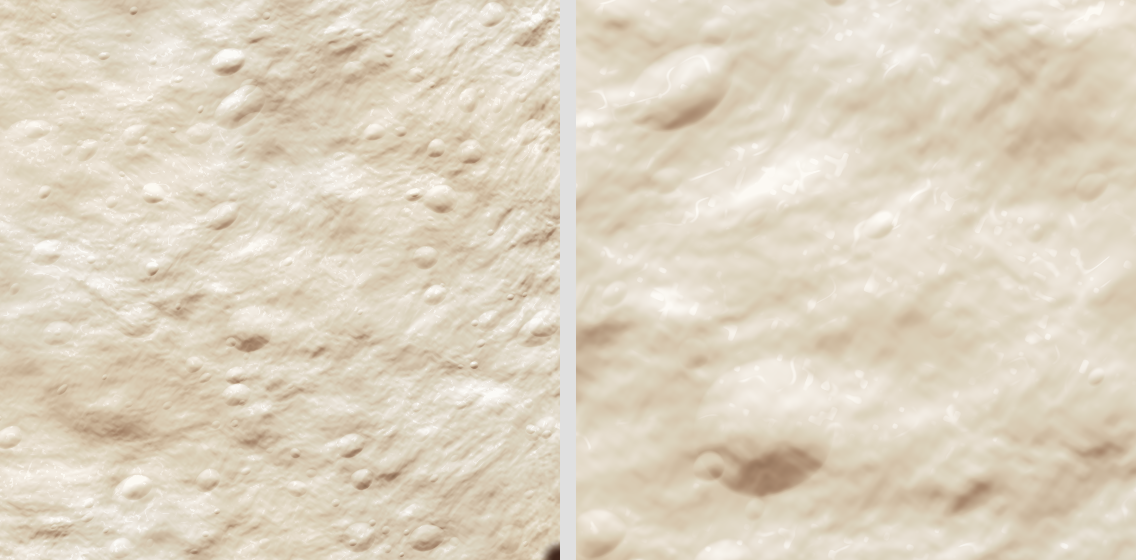
Left: the whole. Right: its middle third, enlarged.
Give the GLSL for this texture, as a Shadertoy shader.

```glsl
const vec2 LIGHT_DIR = vec2(-0.15, 0.99);
const float SLOPE_STEP = 0.002;    // distance over which relief is measured
const float SLOPE_GAIN = 2.4;
const float LEVEL_BIAS = -0.26;
const float BUBBLE_HEIGHT = 0.62;
const float BUBBLE_GLOW = 24.0;
const float GLINT = 1.1;
const float FOLD_SHADOW = 0.35;
const float SHADOW_KNEE = -1.3;    // darker levels are softened

// Tones from deep shadow to wet highlight, and the light level of each
const int TONE_COUNT = 8;
const vec3 TONES[TONE_COUNT] = vec3[](
    vec3(0.50, 0.38, 0.29), vec3(0.66, 0.54, 0.44), vec3(0.78, 0.70, 0.60),
    vec3(0.84, 0.78, 0.69), vec3(0.86, 0.83, 0.75), vec3(0.90, 0.87, 0.82),
    vec3(0.94, 0.92, 0.89), vec3(0.985, 0.98, 0.965));
const float LEVELS[TONE_COUNT] = float[](-4.4, -2.7, -1.75, -0.95, -0.2, 0.6, 1.6, 3.0);
const vec3 WARM_TINT = vec3(1.005, 0.995, 0.98);
const vec3 CORNER_COLOR = vec3(0.25, 0.15, 0.11);

float hash(vec2 p) {
    vec3 q = fract(p.xyx * 0.1031);
    q += dot(q, q.yzx + 33.33);
    return fract((q.x + q.y) * q.z);
}

float noise(vec2 p) {
    vec2 i = floor(p), f = fract(p);
    vec2 w = f * f * f * (f * (f * 6.0 - 15.0) + 10.0);
    return mix(mix(hash(i), hash(i + vec2(1, 0)), w.x),
               mix(hash(i + vec2(0, 1)), hash(i + vec2(1, 1)), w.x), w.y);
}

vec2 turn(vec2 p, float a) {
    float c = cos(a), s = sin(a);
    return vec2(c * p.x - s * p.y, s * p.x + c * p.y);
}

// Breaks up straight lines and round outlines
vec2 kneaded(vec2 p) {
    vec2 broad = vec2(noise(p * 8.0), noise(p * 8.0 + 50.0)) - 0.5;
    vec2 small = vec2(noise(p * 24.0 + 9.0), noise(p * 24.0 + 70.0)) - 0.5;
    return p + 0.025 * broad + 0.007 * small;
}

// Coordinates whose first axis follows the bowl-shaped stretch lines
vec2 stretched(vec2 p) {
    float x = p.x - 0.25;
    return vec2(0.65 * (p.x + 0.4 * p.y), p.y - 0.5 * x * x - 0.18 * p.x);
}

// Scattered oval domes, at most one per cell
float bubbles(vec2 p, float cell, float density, float seed) {
    vec2 g = p / cell, id = floor(g);
    float sum = 0.0;
    for (int y = -1; y <= 1; y++)
    for (int x = -1; x <= 1; x++) {
        vec2 c = id + vec2(x, y);
        vec2 center = c + 0.2 + 0.6 * vec2(hash(c + seed), hash(c + seed + 17.3));
        float radius = mix(0.11, 0.23, hash(c + seed + 41.7));
        vec2 d = turn(g - center, -0.45) / (radius * vec2(1.2, 0.95));
        float dome = pow(max(1.0 - dot(d, d), 0.0), 1.5);
        float present = step(hash(c + seed + 73.1), density);
        sum += present * radius * dome * mix(0.5, 1.2, hash(c + seed + 97.9));
    }
    return sum * cell * BUBBLE_HEIGHT;
}

float bigBubbles(vec2 q) {
    return bubbles(q, 0.17, 0.48, 5.0) + bubbles(q + 0.4, 0.1, 0.32, 23.0);
}

// Each layer is divided by its frequency, so weights set its slope
float height(vec2 p) {
    vec2 q = kneaded(p);
    vec2 s = stretched(q);
    float rough = mix(0.65, 1.25, noise(p * 4.0 + 8.0));
    float h = 0.32 * noise(turn(q, 0.5) * 8.0 + 3.0) / 8.0;
    h += rough * 0.40 * noise(turn(q, 0.9) * 17.0 + 20.0) / 17.0;
    h += rough * 0.34 * noise(s * 34.0 + 11.0) / 34.0;
    h += rough * 0.25 * noise(s * 70.0 + 31.0) / 70.0;
    h += rough * 0.24 * noise(turn(q, 0.6) * 130.0 + 70.0) / 130.0;
    h += bigBubbles(q);
    h += 0.7 * bubbles(q, 0.042, 0.2, 61.0);
    return h;
}

vec3 toneColor(float level) {
    vec3 color = TONES[0];
    for (int i = 1; i < TONE_COUNT; i++) {
        float t = (level - LEVELS[i - 1]) / (LEVELS[i] - LEVELS[i - 1]);
        color = mix(color, TONES[i], clamp(t, 0.0, 1.0));
    }
    return color;
}

void mainImage(out vec4 fragColor, in vec2 fragCoord) {
    vec2 uv = fragCoord / iResolution.xy;
    vec2 p = fragCoord / iResolution.y;
    vec2 q = kneaded(p);

    // Relief lit from above
    float slope = (height(p) - height(p + LIGHT_DIR * SLOPE_STEP)) / SLOPE_STEP;
    float level = SLOPE_GAIN * slope + LEVEL_BIAS;

    // Broad tone, raised bubbles and shaded folds
    level += 1.4 * (noise(p * 3.5 + 40.0) - 0.5);
    level += 0.9 * (noise(turn(q, 0.3) * 12.0 + 60.0) - 0.5);
    level += BUBBLE_GLOW * bigBubbles(q);
    level -= FOLD_SHADOW * smoothstep(0.65, 0.95, noise(stretched(q) * 13.0 + 90.0));
    level = max(level, SHADOW_KNEE) + 0.8 * min(level - SHADOW_KNEE, 0.0);

    // Broken wet glints: thin ridge lines and dots on lit slopes
    float ridge = 1.0 - abs(2.0 * noise(stretched(q) * 75.0 + 15.0) - 1.0);
    float broken = smoothstep(0.5, 0.75, noise(turn(p, 0.7) * 110.0));
    float dots = smoothstep(0.78, 0.92, noise(turn(p, 0.4) * 190.0));
    float glint = max(smoothstep(0.82, 0.98, ridge) * broken, dots);
    level += GLINT * glint * smoothstep(-0.3, 1.2, level);

    // Floury grain along the right rim
    float rim = smoothstep(0.92, 1.0, uv.x + 0.08 * (noise(p * 8.0) - 0.5));
    level += rim * 1.0 * (noise(p * 170.0) - 0.45);

    vec3 color = toneColor(level);
    color *= mix(vec3(1.0), WARM_TINT, smoothstep(0.4, 0.8, noise(p * 4.0 + 130.0)));

    // Dark gap beyond the lower right edge
    float gap = 1.0 - smoothstep(0.01, 0.04, length(uv - vec2(1.0, 0.0)));
    fragColor = vec4(mix(color, CORNER_COLOR, gap), 1.0);
}
```
